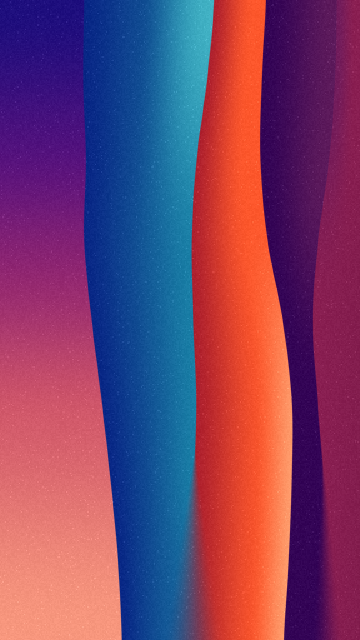
Write a Shadertoy shader that draws this background.

```glsl
// Tall wavy ribbons: a dusk gradient, a blue fold, an orange fold and two plum folds.
// Each boundary is a smooth spline x(height); folds are shaded across their width,
// two boundaries melt into blur near the bottom, and fine grain covers everything.

// Boundary positions, top to bottom, as fractions of the width
const float BLUE_EDGE[9] = float[9](.234, .2315, .2385, .234, .2545, .282, .307, .3275, .338);
const float RED_EDGE[9] = float[9](.595, .575, .546, .5325, .537, .545, .540, .537, .537);
const float PLUM_EDGE[9] = float[9](.7385, .727, .7235, .743, .785, .810, .810, .802, .789);
const float WINE_EDGE[9] = float[9](.935, .9305, .914, .884, .869, .882, .898, .905, .910);

const vec3 INDIGO = vec3(.115, .055, .49);
const vec3 VIOLET = vec3(.34, .07, .49);
const vec3 MAGENTA = vec3(.57, .15, .44);
const vec3 ROSE = vec3(.81, .33, .41);
const vec3 PEACH = vec3(.97, .59, .49);
const vec3 NAVY = vec3(.03, .14, .52);
const vec3 OCEAN = vec3(.07, .32, .58);
const vec3 TEAL = vec3(.10, .50, .65);
const vec3 AQUA = vec3(.26, .70, .77);
const vec3 CRIMSON = vec3(.66, .11, .18);
const vec3 ORANGE = vec3(.99, .34, .17);
const vec3 APRICOT = vec3(1., .62, .43);
const vec3 PLUM = vec3(.20, .015, .335);
const vec3 MULBERRY = vec3(.36, .10, .355);
const vec3 WINE = vec3(.54, .12, .32);

const float RED_BLUR = .085;
const float WINE_BLUR = .045;
const float GRAIN = .035;
const float SPECKLE = .07;
const vec2 GRAIN_CELLS = vec2(288., 512.);

float hash(vec2 p) {
    vec3 q = fract(p.xyx * .1031);
    q += dot(q, q.yzx + 33.33);
    return fract((q.x + q.y) * q.z);
}

// Catmull-Rom curve through nine evenly spaced knots
float spline(float knots[9], float t) {
    float s = clamp(t, 0., 1.) * 8.;
    int i = min(int(s), 7);
    float f = s - float(i);
    float a = knots[max(i - 1, 0)], b = knots[i];
    float c = knots[i + 1], d = knots[min(i + 2, 8)];
    return b + .5 * f * (c - a + f * (2. * a - 5. * b + 4. * c - d
        + f * (3. * (b - c) + d - a)));
}

// Coverage to the right of a boundary
float cover(float offset, float blur) {
    float w = max(blur, .75 / iResolution.x);
    return smoothstep(-w, w, offset);
}

vec3 duskColor(float t) {
    vec3 c = mix(INDIGO, VIOLET, smoothstep(.0, .29, t));
    c = mix(c, MAGENTA, smoothstep(.22, .46, t));
    c = mix(c, ROSE, smoothstep(.40, .66, t));
    return mix(c, PEACH, smoothstep(.58, 1., t));
}

vec3 blueColor(float u, float t) {
    vec3 c = mix(NAVY, OCEAN, smoothstep(-.1, .62, u));
    c = mix(c, TEAL, smoothstep(.4, 1.05, u) * (1. - .55 * smoothstep(.7, 1., t)));
    return mix(c, AQUA, smoothstep(.45, 1., u) * (1. - smoothstep(0., .42, t)));
}

vec3 orangeColor(float u, float t) {
    vec3 c = mix(CRIMSON, ORANGE, smoothstep(-.12, .78, u));
    return mix(c, APRICOT, smoothstep(.6, 1.05, u) * smoothstep(.32, .68, t));
}

vec3 plumColor(float u, float t) {
    return mix(PLUM, MULBERRY, smoothstep(0., 1., u) * (1. - smoothstep(.25, .62, t)));
}

vec3 wineColor(float u, float t) {
    vec3 shaded = mix(vec3(.44, .11, .36), WINE, smoothstep(0., .8, u));
    return mix(shaded, mix(WINE, WINE * .95, u), smoothstep(.1, .5, t));
}

void mainImage(out vec4 fragColor, in vec2 fragCoord) {
    vec2 uv = fragCoord / iResolution.xy;
    float x = uv.x, t = 1. - uv.y;

    float blueX = spline(BLUE_EDGE, t), redX = spline(RED_EDGE, t);
    float plumX = spline(PLUM_EDGE, t), wineX = spline(WINE_EDGE, t);

    // Position across each fold, 0 at its left boundary and 1 at its right
    float blueU = clamp((x - blueX) / (redX - blueX), 0., 1.);
    float redU = clamp((x - redX) / (plumX - redX), 0., 1.);
    float plumU = clamp((x - plumX) / (wineX - plumX), 0., 1.);
    float wineU = clamp((x - wineX) / (1. - wineX), 0., 1.);

    // Layer the folds from left to right
    float melt = clamp((t - .70) / .30, 0., 1.);
    vec3 color = duskColor(t);
    color = mix(color, blueColor(blueU, t), cover(x - blueX, 0.));
    color = mix(color, orangeColor(redU, t), cover(x - redX, RED_BLUR * melt));
    vec3 right = mix(plumColor(plumU, t), wineColor(wineU, t), cover(x - wineX, WINE_BLUR * melt));
    color = mix(color, right, cover(x - plumX, 0.));

    // Fine grain with sparse light specks
    vec2 cell = floor(uv * GRAIN_CELLS);
    color += GRAIN * (hash(cell) - .5);
    color += SPECKLE * smoothstep(.965, 1., hash(cell + 71.3));
    fragColor = vec4(clamp(color, 0., 1.), 1.);
}
```
